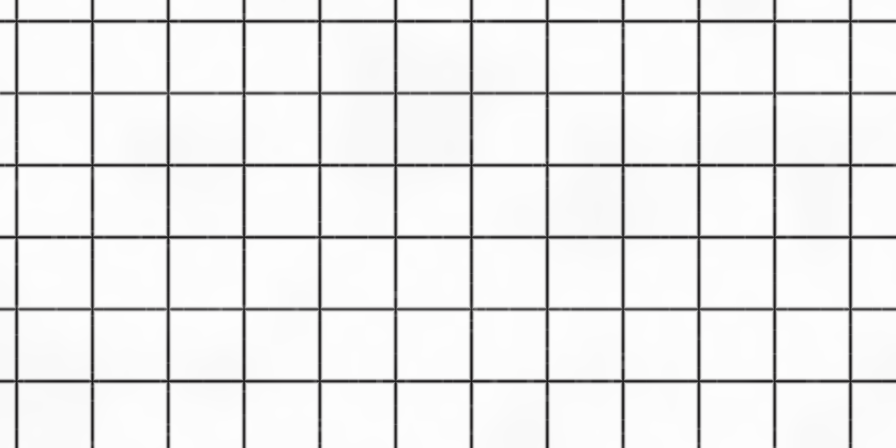
Write a WebGL 1 fragment shader that draws this pattern.

```glsl
precision highp float;
// A square-ruled sheet: thin dark lines on near-white paper, about 12 by 6 cells.
// Each family of lines is a repeated distance with a soft Gaussian profile;
// value noise wears the ink along each line and faintly mottles the paper.

uniform vec2 u_resolution;

const vec2 PITCH = vec2(0.1692, 0.1607);        // cell size, canvas height = 1
const vec2 FIRST_LINE = vec2(0.0372, 0.1490);   // from the lower left
const float LINE_SIGMA = 0.0027;
const vec3 PAPER = vec3(0.992);
const vec3 INK = vec3(0.075, 0.068, 0.072);

float hash(vec2 p) {
  vec3 q = fract(vec3(p.xyx) * 0.1031);
  q += dot(q, q.yzx + 33.33);
  return fract((q.x + q.y) * q.z);
}

float valueNoise(vec2 p) {
  vec2 cell = floor(p);
  vec2 f = fract(p);
  f = f * f * (3.0 - 2.0 * f);
  float low = mix(hash(cell), hash(cell + vec2(1.0, 0.0)), f.x);
  float high = mix(hash(cell + vec2(0.0, 1.0)), hash(cell + vec2(1.0)), f.x);
  return mix(low, high, f.y);
}

// Index of the nearest line in a repeated family
float lineIndex(float coord, float first, float pitch) {
  return floor((coord - first) / pitch + 0.5);
}

// Soft line profile, widened by the pixel so that its total ink is kept
float softLine(float dist, float sigma, float pixel) {
  float blurred = sqrt(sigma * sigma + 0.09 * pixel * pixel);
  return sigma / blurred * exp(-0.5 * dist * dist / (blurred * blurred));
}

// Ink strength along one line: slow fading plus a few small pale specks
float inkWear(float along, float index, float seed) {
  float lane = index * 7.0 + seed + 40.0;
  float fade = valueNoise(vec2(along * 14.0, lane));
  float speck = valueNoise(vec2(along * 95.0, lane + 3.0));
  return 1.0 - 0.06 * fade - 0.16 * smoothstep(0.78, 1.0, speck);
}

float ruledLine(float across, float along, float first, float pitch,
                float seed, float pixel) {
  float index = lineIndex(across, first, pitch);
  float dist = across - first - index * pitch;
  return softLine(dist, LINE_SIGMA, pixel) * inkWear(along, index, seed);
}

// Every third horizontal line is printed more lightly
float rowStrength(float y, float first, float pitch) {
  float index = lineIndex(y, first, pitch);
  float isPale = 1.0 - step(0.5, abs(mod(index, 3.0) - 1.0));
  return 1.0 - 0.17 * isPale;
}

vec3 paperColor(vec2 p) {
  float cloud = valueNoise(p * 6.0 + 11.0);
  float grain = valueNoise(p * 24.0 + 50.0);
  return PAPER - 0.014 * smoothstep(0.45, 1.0, cloud) - 0.005 * grain;
}

void main() {
  vec2 p = gl_FragCoord.xy / u_resolution * vec2(2.0, 1.0);
  float pixel = 1.0 / u_resolution.y;

  float columns = ruledLine(p.x, p.y, FIRST_LINE.x, PITCH.x, 5.0, pixel);
  float rows = ruledLine(p.y, p.x, FIRST_LINE.y, PITCH.y, 91.0, pixel)
             * rowStrength(p.y, FIRST_LINE.y, PITCH.y);

  float ink = max(columns, rows);
  gl_FragColor = vec4(mix(paperColor(p), INK, ink), 1.0);
}
```
